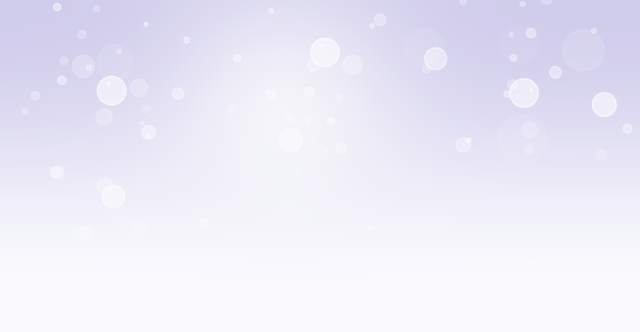
Reproduce this background procedurally as a Shadertoy shader.

```glsl
const vec3 LAVENDER = vec3(0.815, 0.80, 0.922);
const vec3 SNOW = vec3(0.98, 0.98, 0.996);
const vec3 GLOW = vec3(0.962, 0.962, 0.982);
const float ASPECT = 1.92;

vec3 hash3(vec2 cell, float seed) {
    vec3 q = fract(vec3(cell.xyx + seed * 7.3) * vec3(0.1031, 0.1030, 0.0973));
    q += dot(q, q.yxz + 33.33);
    return fract((q.xxy + q.yzz) * q.zyx);
}

float disc(float dist, float radius, float soft) {
    return 1.0 - smoothstep(radius - soft, radius + soft, dist);
}

// Opacity of a translucent disc with a brighter rim
float bubble(vec2 p, vec2 center, float radius, float opacity, float soft) {
    float dist = length(p - center);
    float rim = disc(abs(dist - radius + 0.003), 0.0015, soft);
    return opacity * (disc(dist, radius, soft) + 0.45 * rim);
}

// Focal bubble with a small glint at the upper edge
float glintBubble(vec2 p, vec2 center, float radius, vec2 glint, float soft) {
    float spark = disc(length(p - center - glint * radius), 0.14 * radius, soft);
    return max(bubble(p, center, radius, 0.58, soft), 0.9 * spark);
}

// One bubble per occupied cell, gathered in three upper clusters
float scatter(vec2 p, float cellSize, vec2 radii, float density, float opacity, float seed, float soft) {
    vec2 cell = floor(p / cellSize);
    vec3 shape = hash3(cell, seed);
    vec3 look = hash3(cell + 19.0, seed + 3.0);
    float radius = mix(radii.x, radii.y, shape.z * shape.z);
    float margin = radius / cellSize + 0.02;
    vec2 center = (cell + mix(vec2(margin), vec2(1.0 - margin), shape.xy)) * cellSize;
    float cluster = 0.6 + 0.4 * cos((center.x - 0.42) * 10.5);
    float height = smoothstep(0.15, 0.85, center.y);
    float present = step(look.x, density * cluster * height);
    float strength = opacity * mix(0.45, 1.0, look.y) * mix(0.7, 1.0, height);
    return present * bubble(p, center, radius, strength, soft);
}

vec3 backdrop(vec2 p) {
    vec3 color = mix(LAVENDER, SNOW, smoothstep(0.98, 0.1, p.y));
    vec2 offset = (p - vec2(0.85, 0.63)) / vec2(0.33, 0.37);
    float halo = exp(-0.85 * dot(offset, offset));
    return mix(color, GLOW, 0.95 * halo * smoothstep(0.1, 0.4, p.y));
}

vec3 lighten(vec3 color, float amount) {
    return mix(color, vec3(0.99, 0.99, 1.0), clamp(amount, 0.0, 1.0));
}

void mainImage(out vec4 fragColor, in vec2 fragCoord) {
    vec2 p = fragCoord / iResolution.xy * vec2(ASPECT, 1.0);
    float soft = 0.8 / iResolution.y;
    vec3 color = backdrop(p);

    // Large faint discs
    color = lighten(color, scatter(p, 0.24, vec2(0.055, 0.08), 0.65, 0.13, 1.0, soft));

    // Medium and small bubbles in overlapping layers
    for (int i = 0; i < 4; i++) {
        float layer = float(i);
        float size = mix(0.17, 0.085, layer / 3.0);
        vec2 radii = vec2(0.09, 0.24) * size;
        vec2 shift = layer * vec2(0.037, 0.053);
        color = lighten(color, scatter(p + shift, size, radii, 0.28, 0.46, 5.0 + layer, soft));
    }

    // Focal bubbles
    color = lighten(color, glintBubble(p, vec2(0.335, 0.727), 0.045, vec2(-0.2, 0.48), soft));
    color = lighten(color, glintBubble(p, vec2(0.975, 0.842), 0.045, vec2(-0.2, 0.45), soft));
    color = lighten(color, glintBubble(p, vec2(1.572, 0.720), 0.045, vec2(0.48, 0.2), soft));
    color = lighten(color, bubble(p, vec2(1.813, 0.685), 0.038, 0.6, soft));
    color = lighten(color, bubble(p, vec2(1.307, 0.823), 0.035, 0.48, soft));
    color = lighten(color, bubble(p, vec2(0.873, 0.577), 0.036, 0.5, soft));
    color = lighten(color, bubble(p, vec2(0.340, 0.408), 0.036, 0.5, soft));

    fragColor = vec4(color, 1.0);
}
```
